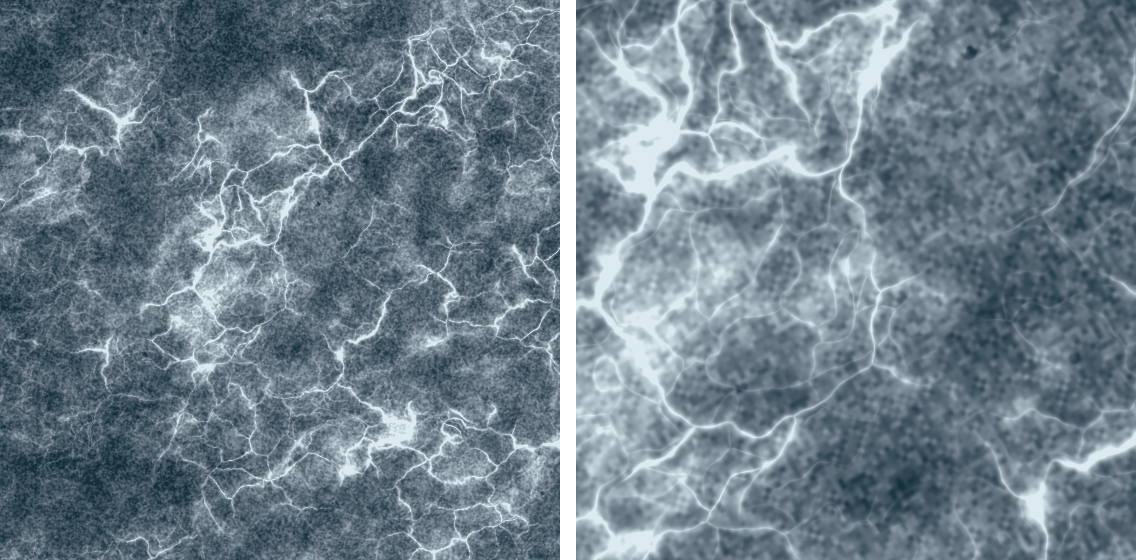
Left: the whole. Right: its middle third, enlarged.
Write a Shadertoy shader that draws this texture.

```glsl
float hash(vec2 p) {
    vec3 q = fract(p.xyx * 0.1031);
    q += dot(q, q.yzx + 33.33);
    return fract((q.x + q.y) * q.z);
}

vec2 hash2(vec2 p) {
    return vec2(hash(p), hash(p + 71.7));
}

float noise(vec2 p) {
    vec2 i = floor(p), f = fract(p);
    f = f * f * (3.0 - 2.0 * f);
    return mix(mix(hash(i), hash(i + vec2(1, 0)), f.x),
               mix(hash(i + vec2(0, 1)), hash(i + 1.0), f.x), f.y);
}

float fbm(vec2 p) {
    float sum = 0.0, amp = 0.516;
    for (int i = 0; i < 5; i++) {
        sum += amp * noise(p);
        p = mat2(1.6, 1.2, -1.2, 1.6) * p + 19.3;
        amp *= 0.5;
    }
    return sum;
}

// Distance to the nearest Voronoi border, in cell units
float crackDistance(vec2 p) {
    vec2 cell = floor(p), f = fract(p), nearestCell, nearest;
    float best = 8.0;
    for (int y = -1; y <= 1; y++)
    for (int x = -1; x <= 1; x++) {
        vec2 o = vec2(x, y), r = o + hash2(cell + o) - f;
        if (dot(r, r) < best) {
            best = dot(r, r);
            nearest = r;
            nearestCell = o;
        }
    }
    float border = 8.0;
    for (int y = -2; y <= 2; y++)
    for (int x = -2; x <= 2; x++) {
        vec2 o = nearestCell + vec2(x, y), r = o + hash2(cell + o) - f;
        vec2 gap = r - nearest;
        if (dot(gap, gap) > 1e-4)
            border = min(border, dot(0.5 * (nearest + r), normalize(gap)));
    }
    return border;
}

vec3 stoneColor(float tone) {
    vec3 slate = vec3(0.35, 0.41, 0.46);
    vec3 deep = mix(vec3(0.16, 0.25, 0.30), slate, (tone - 0.16) / 0.19);
    vec3 pale = mix(slate, vec3(0.78, 0.84, 0.87), (tone - 0.35) / 0.43);
    return tone < 0.35 ? deep : pale;
}

void mainImage(out vec4 fragColor, in vec2 fragCoord) {
    vec2 uv = fragCoord / iResolution.y;
    vec2 slant = mat2(0.87, -0.49, 0.49, 0.87) * uv;

    // Wobbly coordinates for the cracks, with a fine jitter on top
    vec2 wobble = vec2(fbm(uv * 9.0 + 3.1), fbm(uv * 9.0 + 47.0)) - 0.5;
    vec2 jitter = vec2(noise(slant * 50.0), noise(slant * 50.0 + 33.0)) - 0.5;
    vec2 bent = (slant + 0.11 * wobble + 0.014 * jitter) * vec2(0.9, 1.1);

    // Cloudy ground and mineral grain
    float cloud = fbm(uv * 2.6 + 8.4);
    float mottle = fbm(uv * 24.0 + 31.0);
    float grain = 0.65 * noise(slant * 300.0) + 0.35 * noise(slant * 150.0 + 9.0);
    float tone = 0.262 + 0.36 * (cloud - 0.5) + 0.3 * (mottle - 0.5) + 0.36 * (grain - 0.5);

    // Slanted zones where veins gather
    float zone = smoothstep(0.36, 0.66, fbm(slant * vec2(2.8, 5.6) + 5.7));
    float patches = smoothstep(0.4, 0.6, fbm(uv * 9.0 + 63.0));
    float haze = smoothstep(0.45, 0.75, fbm(uv * 18.0 + wobble + 90.0));
    tone += zone * (0.035 + 0.2 * haze);

    // Soft slanted wisps
    float ridge = abs(fbm(slant * vec2(1.5, 5.5) + 0.4 * wobble + 27.0) - 0.5);
    float wispMask = smoothstep(0.42, 0.7, fbm(uv * 5.0 + 14.0));
    tone += 0.26 * exp(-ridge * 38.0) * wispMask * (0.4 + 1.2 * mottle);

    // Broad veins, small cracks and faint hairlines
    float broad = crackDistance(bent * 6.5 + 2.0);
    float small = crackDistance(bent * 15.0 + 40.0);
    float hair = crackDistance(bent * 26.0 + 80.0);
    float smallMask = zone * smoothstep(0.42, 0.6, fbm(uv * 6.0 + 120.0));
    float vein = exp(-broad / 0.019) * (0.06 + 0.62 * patches * (0.2 + 0.8 * zone));
    vein = max(vein, exp(-small / 0.038) * (0.05 + 0.5 * smallMask));
    vein = max(vein, exp(-hair / 0.06) * 0.18 * patches);
    tone += vein * (0.55 + 0.9 * mottle);
    tone += exp(-broad / 0.08) * 0.12 * zone * patches;

    // Scattered dark pits
    vec2 pitCell = floor(uv * 45.0);
    vec2 pitOffset = fract(uv * 45.0) - 0.3 - 0.4 * hash2(pitCell + 11.0);
    float pit = 1.0 - smoothstep(0.08, 0.22, length(pitOffset) + 0.25 * (grain - 0.5));
    tone -= 0.14 * pit * step(0.97, hash(pitCell + 5.0));

    fragColor = vec4(stoneColor(clamp(tone, 0.08, 0.86)), 1.0);
}
```
